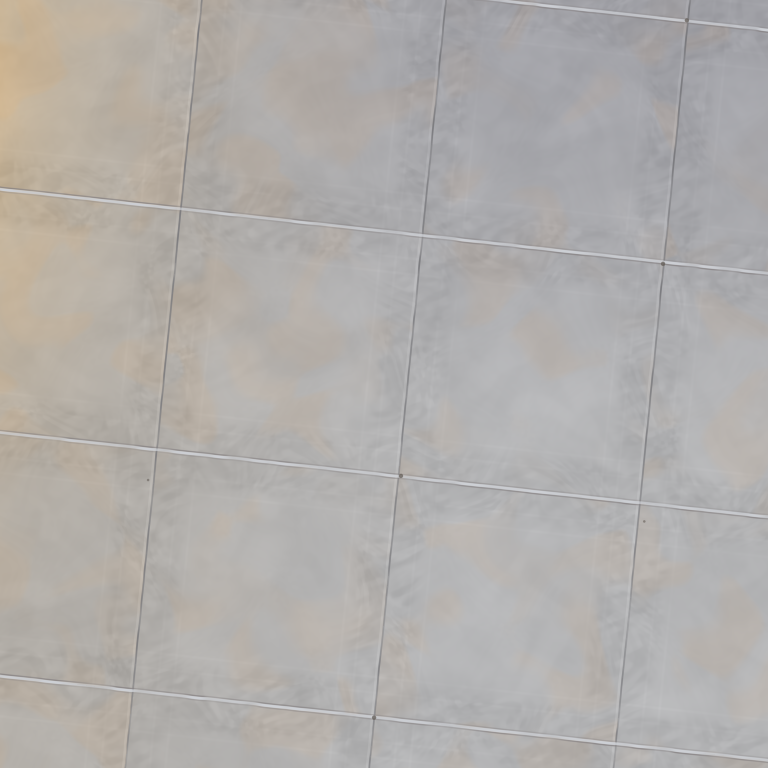
Give the GLSL for this texture, as a WebGL 1 fragment shader.

```glsl
precision highp float;
// Pale ceramic floor tiles on a slightly tilted lattice, about three across and three down.
// Soft cellular noise clouds each glaze, overlapping strips frame it, and thin joints
// (glossy across, dark down) lie over it, under warm light from the upper left.
uniform vec2 u_resolution;

// Lattice, in canvas units
const vec2 CROSSING = vec2(0.5188, 0.3798);
const vec2 STEP_ACROSS = vec2(0.3145, -0.0345);
const vec2 STEP_UP = vec2(0.0313, 0.3136);
const float TILE_SIZE = 0.316;

// Joint half widths, in canvas units
const float GLOSS_HALF = 0.0017;
const float SHADE_HALF = 0.0009;
const float SEAM_HALF = 0.0011;

// Frame strips, as fractions of a tile
const float STRIP_WIDTH = 0.165;
const float STRIP_INNER = 0.10;
const float STRIP_DARKEN = 0.017;

// Glaze and light
const vec3 GLAZE_LOW = vec3(0.708, 0.710, 0.716);
const vec3 GLAZE_LEFT = vec3(0.700, 0.681, 0.654);
const vec3 GLAZE_TOP_RIGHT = vec3(0.640, 0.642, 0.664);
const vec3 WARM_GLOW = vec3(0.085, 0.025, -0.065);
const vec3 BEIGE_TINT = vec3(0.016, -0.006, -0.030);
const float CLOUD_CONTRAST = 0.050;
const float GRAIN_CONTRAST = 0.022;

// Joints and dirt
const vec3 GLOSS = vec3(0.805, 0.815, 0.835);
const vec3 JOINT_SHADE = vec3(0.520, 0.500, 0.505);
const vec3 SEAM = vec3(0.460, 0.460, 0.475);
const vec3 DIRT = vec3(0.390, 0.365, 0.340);

float hash(vec2 p) {
  return fract(sin(dot(p, vec2(127.1, 311.7))) * 4375.85);
}

vec2 hash2(vec2 p) {
  return vec2(hash(p), hash(p + 19.7));
}

// Smooth cellular noise: blends the random tones of nearby scattered points
float softCells(vec2 p) {
  vec2 cell = floor(p);
  float sum = 0.0;
  float total = 0.0001;
  for (int j = -1; j <= 1; j++) {
    for (int i = -1; i <= 1; i++) {
      vec2 id = cell + vec2(float(i), float(j));
      vec2 d = id + 0.2 + 0.6 * hash2(id) - p;
      float weight = exp(-5.0 * dot(d, d));
      sum += weight * hash(id + 53.3);
      total += weight;
    }
  }
  return sum / total - 0.5;
}

// Soft-edged line of given half width around d = 0
float line(float d, float halfWidth, float pixel) {
  return 1.0 - smoothstep(halfWidth - 0.7 * pixel, halfWidth + 0.7 * pixel, abs(d));
}

vec2 toLattice(vec2 p) {
  float area = STEP_ACROSS.x * STEP_UP.y - STEP_ACROSS.y * STEP_UP.x;
  return vec2(p.x * STEP_UP.y - p.y * STEP_UP.x, STEP_ACROSS.x * p.y - STEP_ACROSS.y * p.x) / area;
}

vec3 light(vec2 uv) {
  vec3 c = mix(GLAZE_LEFT, GLAZE_LOW, smoothstep(0.0, 0.75, uv.x + 0.15 * (1.0 - uv.y)));
  c = mix(c, GLAZE_TOP_RIGHT, smoothstep(0.35, 1.0, uv.y) * smoothstep(0.05, 0.75, uv.x));
  return c + WARM_GLOW * exp(-uv.x * 9.0) * smoothstep(0.15, 0.95, uv.y);
}

void main() {
  vec2 uv = gl_FragCoord.xy / u_resolution;
  float pixel = 1.0 / min(u_resolution.x, u_resolution.y);
  vec2 t = toLattice(uv - CROSSING);
  vec2 tile = floor(t);
  vec2 edge = 0.5 - abs(fract(t) - 0.5);

  // Clouded glaze, shifted for each tile
  vec2 glaze = t + 17.0 * hash2(tile);
  vec2 warp = 0.07 * sin(glaze.yx * 11.0 + 2.0 * sin(glaze * 7.0));
  float cloud = 0.6 * softCells((glaze + warp) * 5.0) + 0.4 * softCells((glaze - warp) * 12.0);
  float grain = softCells((glaze + warp) * 38.0);
  float beige = softCells((glaze + warp) * 6.0 + 31.0);
  vec3 color = light(uv) + CLOUD_CONTRAST * cloud + 0.012 * (hash(tile + 7.0) - 0.5);
  color += BEIGE_TINT * smoothstep(-0.05, 0.4, beige) + 0.008 * grain;

  // Overlapping frame strips with slanted streaks and pale rims
  vec2 strips = 1.0 - smoothstep(STRIP_INNER, STRIP_WIDTH, edge + 0.02 * cloud);
  float frame = max(strips.x, strips.y);
  float streak = softCells(vec2(glaze.x + glaze.y, 2.2 * (glaze.y - 0.6 * glaze.x)) * 15.0 + 3.0 * warp);
  color += frame * (GRAIN_CONTRAST * (grain + 1.6 * streak) - STRIP_DARKEN);
  float rims = 0.0;
  for (int i = 0; i < 2; i++) {
    vec2 d = edge - mix(STRIP_INNER, STRIP_WIDTH, float(i));
    rims += line(d.x, 0.005, 0.006) + line(d.y, 0.005, 0.006);
  }
  color += 0.013 * rims * (0.6 + cloud);

  // Dark seams running up, worn unevenly
  vec2 joint = (fract(t + 0.5) - 0.5) * TILE_SIZE;
  vec2 wear = vec2(softCells(t * vec2(1.0, 13.0)), softCells(t * vec2(13.0, 1.0) + 9.0));
  joint += 0.0009 * wear;
  color += 0.035 * line(joint.x + 0.003, 0.0016, pixel);
  color = mix(color, SEAM, line(joint.x, SEAM_HALF, pixel) * clamp(0.62 + 0.6 * wear.x + 0.2 * (uv.y - 0.5), 0.2, 0.95));

  // Glossy joints running across, shaded above at left and below at right
  float side = smoothstep(0.1, 0.9, uv.x);
  float above = line(joint.y - 0.0028, SHADE_HALF, pixel) * mix(0.75, 0.3, side);
  float below = line(joint.y + 0.0028, SHADE_HALF, pixel) * mix(0.3, 0.75, side);
  color = mix(color, JOINT_SHADE, (above + below) * clamp(0.8 + wear.y, 0.2, 1.0));
  color = mix(color, GLOSS, line(joint.y, GLOSS_HALF, pixel) * clamp(0.8 + 0.6 * wear.y, 0.4, 1.0));

  // Dirt: chips near some crossings, and rare specks on the glaze
  vec2 crossing = floor(t + 0.5);
  vec2 chipAt = 0.006 * (hash2(crossing + 2.0) - 0.5);
  float chip = line(length(joint - chipAt), 0.0028, pixel) * step(0.4, hash(crossing + 5.0));
  vec2 speckCell = floor(uv * 14.0);
  vec2 speckAt = 0.2 + 0.6 * hash2(speckCell + 61.0);
  float speck = line(length(fract(uv * 14.0) - speckAt) / 14.0, 0.0016, pixel) * step(0.96, hash(speckCell + 83.0));
  color = mix(color, DIRT, max(0.75 * chip, 0.6 * speck));

  gl_FragColor = vec4(clamp(color, 0.0, 1.0), 1.0);
}
```
